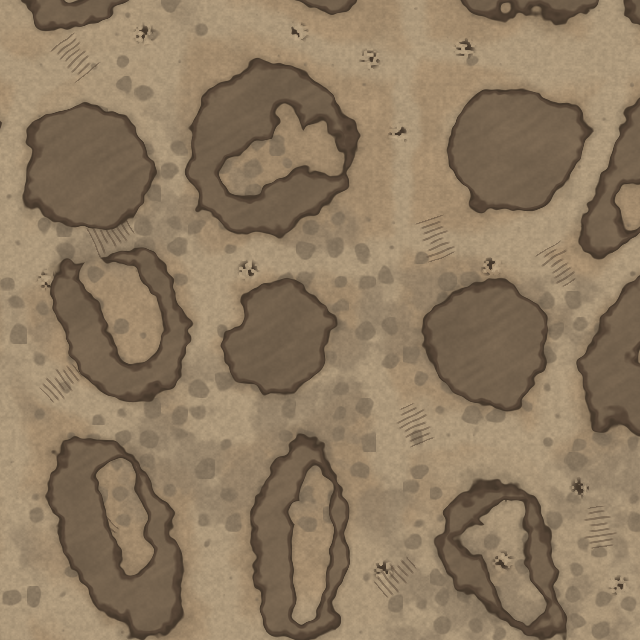
A three.js fragment shader for this texture:

```glsl
// Weathered map of dry ground: sand, pale trails and dark rocky plateaus.
// Plateaus are warped ellipses with sandy hollows, one per jittered cell;
// trails follow the lines midway between them, with scattered debris on top.

#define CELL 0.31
#define HALF_GAP 0.022
#define RIM_WIDTH 0.011
#define EDGE 0.0012
#define SEED 7.0
#define SAND vec3(0.635, 0.540, 0.422)
#define PALE vec3(0.675, 0.595, 0.480)
#define STAIN vec3(0.545, 0.475, 0.385)
#define ROCK vec3(0.450, 0.380, 0.300)
#define RIM vec3(0.335, 0.270, 0.212)
#define INK vec3(0.270, 0.220, 0.170)

varying vec2 vUv;

float hash(vec2 p) {
  return fract(sin(dot(p, vec2(127.1, 311.7))) * 43758.5453);
}

vec2 hash2(vec2 p) {
  return vec2(hash(p), hash(p + 57.3));
}

float noise(vec2 p) {
  vec2 i = floor(p), f = fract(p);
  f = f * f * (3.0 - 2.0 * f);
  return mix(mix(hash(i), hash(i + vec2(1, 0)), f.x),
             mix(hash(i + vec2(0, 1)), hash(i + vec2(1, 1)), f.x), f.y);
}

float fbm(vec2 p) {
  float sum = 0.0, amp = 0.53;
  for (int i = 0; i < 4; i++) {
    sum += amp * noise(p);
    p = p * 2.03 + 11.7;
    amp *= 0.5;
  }
  return sum;
}

vec2 turn(vec2 p, float a) {
  float c = cos(a), s = sin(a);
  return vec2(c * p.x + s * p.y, c * p.y - s * p.x);
}

float capsule(vec2 p, vec2 a, vec2 b, float r) {
  vec2 ab = b - a;
  return length(p - a - ab * clamp(dot(p - a, ab) / dot(ab, ab), 0.0, 1.0)) - r;
}

// x: signed distance to the plateaus, y: distance to the midline between two
vec2 plateaus(vec2 p) {
  vec2 w = p + 0.085 * (vec2(fbm(p * 7.0), fbm(p * 7.0 + 31.0)) - 0.5);
  vec2 home = floor(w / CELL);
  float best = 9.0, second = 9.0, hollow = 9.0;
  for (int j = -2; j <= 2; j++) {
    for (int i = -2; i <= 2; i++) {
      vec2 id = home + vec2(i, j);
      vec2 rnd = hash2(id + SEED), pos = hash2(id + SEED + 19.0);
      vec2 r = mix(vec2(0.085, 0.075), vec2(0.185, 0.128), rnd);
      vec2 q = turn(w - (id + 0.5 + 0.4 * (pos - 0.5)) * CELL, 0.5 + 2.0 * pos.x);
      float d = (length(q / r) - 1.0) * min(r.x, r.y);
      if (d < best) {
        second = best;
        best = d;
        float arm = capsule(q, r * vec2(-0.35, -0.1), r * vec2(0.5, -0.3), 0.034);
        float lobe = capsule(q, r * vec2(0.3, -0.3), r * vec2(0.35, 0.4 - pos.y), 0.027);
        hollow = rnd.x > 0.42 ? min(arm, lobe) : 9.0;
      } else second = min(second, d);
    }
  }
  float mid = 0.5 * (second - best);
  float jag = 0.016 * (noise(p * 30.0) - 0.5) + 0.007 * (noise(p * 85.0) - 0.5);
  return vec2(max(max(best, -hollow), HALF_GAP - mid) + jag, mid);
}

// xy: offset from a jittered point in the cell, z: random value of the cell
vec3 scatter(vec2 p, float size, float seed) {
  vec2 id = floor(p / size);
  vec2 off = p - (id + 0.5 + 0.5 * (hash2(id + seed) - 0.5)) * size;
  return vec3(off, hash(id + seed + 83.0));
}

void main() {
  vec2 p = vUv;
  vec2 land = plateaus(p);
  float d = land.x;
  float grain = 0.6 * noise(p * 190.0) + 0.4 * noise(p * 420.0) - 0.5;
  float patches = fbm(p * 4.0 + 5.0), mottle = fbm(p * 24.0);

  // Sand, worn trails and grey stains
  vec3 ground = SAND * (1.0 + 0.14 * (mottle - 0.5));
  float trail = 1.0 - smoothstep(0.010, 0.034, land.y + 0.025 * (mottle - 0.5));
  float worn = smoothstep(0.50, 0.66, fbm(p * 5.0 + 40.0));
  ground = mix(ground, PALE, max(0.9 * trail, 0.75 * worn));
  float stain = smoothstep(0.52, 0.66, patches) * smoothstep(0.38, 0.60, mottle);
  ground = mix(ground, STAIN, 0.7 * stain);

  // Soft stones gathered in the stained parts
  vec3 stone = scatter(p, 0.042, 3.0);
  float stoneR = (0.006 + 0.010 * stone.z) * smoothstep(0.46, 0.58, patches);
  float stoneD = length(stone.xy) + 0.010 * (noise(p * 75.0) - 0.5) - stoneR;
  ground = mix(ground, STAIN * 0.9, 0.75 * step(0.4, stone.z) * (1.0 - smoothstep(-0.003, 0.002, stoneD)));

  // Rubble specks and short scratched strokes
  vec3 rubble = scatter(p, 0.17, 23.0);
  float heap = step(0.55, rubble.z) * (1.0 - smoothstep(0.006, 0.021, length(rubble.xy)));
  float speck = noise(p * 210.0);
  ground = mix(ground, INK, heap * smoothstep(0.54, 0.70, speck));
  ground = mix(ground, PALE * 1.1, 0.7 * heap * (1.0 - smoothstep(0.22, 0.36, speck)));
  vec3 mark = scatter(p, 0.25, 61.0);
  vec2 m = turn(mark.xy, 6.0 * mark.z) + 0.004 * (noise(p * 45.0) - 0.5);
  float stroke = 1.0 - smoothstep(0.10, 0.24, abs(fract(m.x / 0.009) - 0.5));
  float reach = 0.014 + 0.014 * hash(vec2(floor(m.x / 0.009), mark.z));
  stroke *= step(0.6, mark.z) * (1.0 - smoothstep(reach - 0.006, reach, abs(m.y))) * step(abs(m.x), 0.032);
  ground = mix(ground, RIM, 0.5 * stroke);
  ground *= 1.0 - 0.12 * (1.0 - smoothstep(0.0, 0.012, d));

  // Plateau tops with slanted fibres and a dark ragged rim
  vec2 fibre = turn(p, 0.55) + 0.02 * fbm(p * 12.0);
  float streak = noise(fibre * vec2(22.0, 120.0)) - 0.5;
  vec3 rock = ROCK * (1.0 + 0.09 * streak + 0.14 * (fbm(p * 9.0) - 0.5));
  float depth = -d + 0.005 * (noise(p * 110.0) - 0.5);
  rock = mix(RIM, rock, smoothstep(RIM_WIDTH * 0.55, RIM_WIDTH, depth));
  rock = mix(INK, rock, smoothstep(0.001, 0.005, depth));

  float top = 1.0 - smoothstep(-EDGE, EDGE, d);
  vec3 color = mix(ground, rock, top) * (1.0 + mix(0.16, 0.08, top) * grain);
  gl_FragColor = vec4(color, 1.0);
}
```
